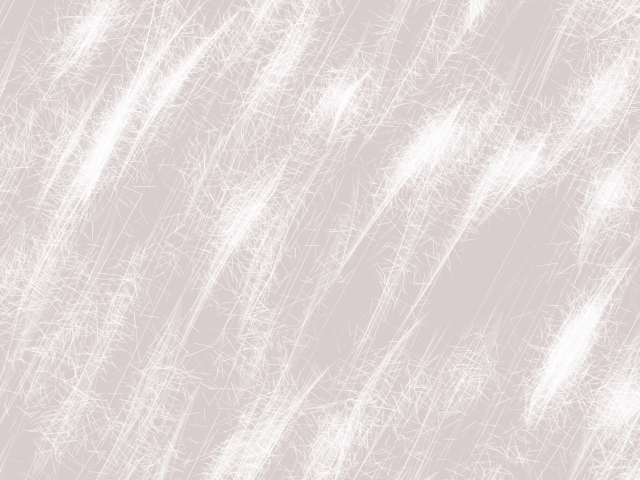
Give the GLSL for this texture, as a WebGL 2 fragment shader.

```glsl
#version 300 es
precision highp float;
// Pale scratched surface: white hairs and tapered, feathered streaks on dusty pink.
// Jittered cells scatter slanted spindles; these carry converging fibres and set
// how many short crossing hairs show, over a sparse layer of long thin scratches.
uniform vec2 u_resolution;
out vec4 fragColor;

vec2 hash2(vec2 p) {
  vec3 q = fract(p.xyx * vec3(0.1031, 0.1030, 0.0973));
  q += dot(q, q.yzx + 33.33);
  return fract((q.xx + q.yz) * q.zy);
}

float noise1(float x, float seed) {
  float i = floor(x), f = x - i;
  return mix(hash2(vec2(i, seed)).x, hash2(vec2(i + 1.0, seed)).x, f * f * (3.0 - 2.0 * f));
}

// Light left uncovered by one layer of straight hairs, one hair per cell.
float hairs(vec2 p, vec2 cell, float reach, float heading, float spread,
            float seed, float density, float px) {
  vec2 g = p / cell + fract(seed * vec2(0.37, 0.61));
  float clear = 1.0;
  for (int j = -1; j <= 1; j++)
    for (int i = -1; i <= 1; i++) {
      vec2 id = floor(g) + vec2(i, j);
      vec2 h = hash2(id + seed * 17.3), k = hash2(id + seed * 17.3 + 91.7);
      vec2 r = (g - id - h) * cell;
      float a = heading + spread * (k.x - 0.5 + 0.3 * sin(0.5 * id.x + 0.7 * id.y));
      vec2 dir = vec2(cos(a), sin(a));
      float along = abs(dot(r, dir));
      float across = abs(r.x * dir.y - r.y * dir.x);
      float len = reach * (0.45 + 0.55 * h.y);
      float line = clamp((0.0009 - across) / px + 0.5, 0.0, 1.0);
      line *= 1.0 - smoothstep(len * 0.7, len, along);
      clear *= 1.0 - (0.2 + 0.42 * h.x) * line * smoothstep(k.y, k.y + 0.15, density);
    }
  return clear;
}

// Spindles: x = soft haze, y = light left uncovered by the fibres.
vec2 spindles(vec2 p, float px) {
  vec2 cell = vec2(0.5, 0.16);
  float haze = 0.0, clear = 1.0;
  for (int n = 0; n < 3; n++)
    for (int j = -1; j <= 1; j++)
      for (int i = -1; i <= 1; i++) {
        float seed = float(n) * 43.7 + 5.0;
        vec2 g = p / cell + float(n) * vec2(0.43, 0.57);
        vec2 id = floor(g) + vec2(i, j);
        vec2 h = hash2(id + seed), k = hash2(id + seed + 61.3), m = hash2(id + seed + 127.9);
        vec2 r = (g - id - 0.2 - 0.6 * h) * cell;
        r.y += 0.3 * (m.x - 0.5) * r.x + 1.4 * (m.y - 0.5) * r.x * r.x;
        float len = mix(0.09, 0.28, k.x), wide = mix(0.012, 0.05, k.y);
        float t = r.x / len, skew = 1.5 * (h.x - 0.5);
        float strength = mix(0.1, 1.0, m.x);
        float swell = t - 0.5 * skew;
        haze += strength * exp(-3.0 * swell * swell - pow(r.y / (wide * 1.2 + 0.008), 2.0));

        // fibres run at constant v and meet at both pointed ends
        float taper = min((1.0 + t) / (1.0 + skew), (1.0 - t) / (1.0 - skew));
        if (taper > 0.0) {
          float girth = wide * 0.8 * taper + 0.0008;
          float v = r.y / girth;
          float fine = clamp(px * 6.0 / girth - 0.6, 0.0, 1.0);
          float fibre = smoothstep(0.45, 0.9, noise1(v * 7.0, id.x * 7.0 + id.y + seed));
          fibre = mix(fibre, 0.45, fine);
          float core = exp(-12.0 * pow(v - 1.4 * (h.y - 0.5), 2.0));
          float edge = clamp(px / girth, 0.06, 0.8);
          float inside = 1.0 - smoothstep(1.0 - edge, 1.0 + edge, abs(v));
          // one bright rim line along a side
          float rim = clamp((0.0012 - abs(r.y - sign(h.y - 0.5) * girth)) / px + 0.5, 0.0, 1.0);
          float cover = inside * (0.15 + 0.85 * strength) * (0.5 * fibre + 0.75 * core * m.y);
          cover += 0.75 * rim * k.x * smoothstep(0.0, 0.3, taper);
          clear *= 1.0 - min(cover, 0.95);
        }
      }
  return vec2(haze, clear);
}

void main() {
  float px = 1.0 / u_resolution.y;
  vec2 p = gl_FragCoord.xy * px + 3.0;
  vec2 axis = normalize(vec2(0.46, 0.89));
  vec2 q = vec2(dot(p, axis), dot(p, vec2(-axis.y, axis.x)));

  vec2 streak = spindles(q, px);
  float patches = 0.5 + 0.5 * sin(q.x * 7.0 + 2.0 * sin(q.y * 9.0)) * sin(q.y * 13.0 + q.x * 3.0);
  float density = 0.03 + 0.3 * patches * patches + 1.05 * streak.x;

  // solid white where haze piles up
  float clear = streak.y * (1.0 - 0.72 * smoothstep(0.5, 1.3, streak.x));

  // short tangled hairs, mostly crossing the streaks
  for (int n = 0; n < 16; n++)
    clear *= hairs(q, vec2(0.03), 0.03, 1.57, 2.4, float(n) + 1.0, density, px);

  // long scratches along the slant
  for (int n = 0; n < 4; n++)
    clear *= hairs(q, vec2(0.3, 0.03), 0.28, 0.0, 0.14, float(n) + 21.0, 0.22 + 0.45 * density, px);

  vec3 ground = vec3(0.850, 0.806, 0.804);
  fragColor = vec4(mix(vec3(1.0, 0.998, 0.998), ground, clear), 1.0);
}
```
